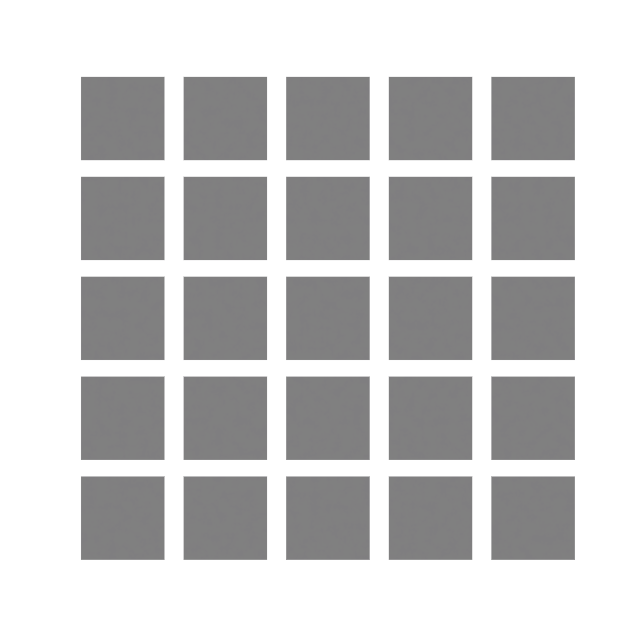
Give the GLSL for this pattern, as a three.js fragment shader.

```glsl
// Five by five grid of flat grey squares on white, with wider gutters between
// columns than between rows. Each square is a box distance to the nearest cell
// centre; gradient noise gives the grey a barely visible mottled tint.

varying vec2 vUv;

const vec2 GRID_COUNT = vec2(5.0, 5.0);
const vec2 GRID_CENTER = vec2(0.5124, 0.5026);
const vec2 CELL_PITCH = vec2(0.1603, 0.1561);
const vec2 SQUARE_HALF = vec2(0.0652, 0.0651);
const float EDGE_SOFTNESS = 0.001;

const vec3 PAPER = vec3(1.0);
const vec3 GREY = vec3(0.502, 0.501, 0.502);
const vec3 GREY_TINT = vec3(0.499, 0.494, 0.502);

// Pseudo-random gradient direction for a lattice point
vec2 latticeGradient(vec2 point) {
  float angle = 6.2832 * fract(sin(dot(point, vec2(127.1, 311.7))) * 43758.5);
  return vec2(cos(angle), sin(angle));
}

// Gradient noise, roughly -0.7 to 0.7
float gradientNoise(vec2 p) {
  vec2 cell = floor(p);
  vec2 f = fract(p);
  vec2 blend = f * f * f * (f * (f * 6.0 - 15.0) + 10.0);
  float a = dot(latticeGradient(cell), f);
  float b = dot(latticeGradient(cell + vec2(1.0, 0.0)), f - vec2(1.0, 0.0));
  float c = dot(latticeGradient(cell + vec2(0.0, 1.0)), f - vec2(0.0, 1.0));
  float d = dot(latticeGradient(cell + vec2(1.0, 1.0)), f - vec2(1.0, 1.0));
  return mix(mix(a, b, blend.x), mix(c, d, blend.x), blend.y);
}

// Offset from the nearest cell centre of a finite, centred grid
vec2 gridOffset(vec2 p, vec2 center, vec2 pitch, vec2 count) {
  vec2 reach = 0.5 * (count - 1.0);
  vec2 index = floor((p - center) / pitch + reach + 0.5);
  index = clamp(index, vec2(0.0), count - 1.0);
  return p - center - (index - reach) * pitch;
}

// Signed distance to a box centred at the origin
float boxDistance(vec2 p, vec2 halfSize) {
  vec2 d = abs(p) - halfSize;
  return length(max(d, 0.0)) + min(max(d.x, d.y), 0.0);
}

// Grey with a faint mottle at two scales
vec3 mottledGrey(vec2 p, vec3 base, vec3 tint) {
  float mottle = gradientNoise(p * 60.0) + 0.6 * gradientNoise(p * 190.0);
  return mix(base, tint, smoothstep(-0.25, 0.55, mottle));
}

void main() {
  vec2 offset = gridOffset(vUv, GRID_CENTER, CELL_PITCH, GRID_COUNT);
  float edge = boxDistance(offset, SQUARE_HALF);
  float coverage = 1.0 - smoothstep(-EDGE_SOFTNESS, EDGE_SOFTNESS, edge);

  vec3 color = mix(PAPER, mottledGrey(vUv, GREY, GREY_TINT), coverage);
  gl_FragColor = vec4(color, 1.0);
}
```
